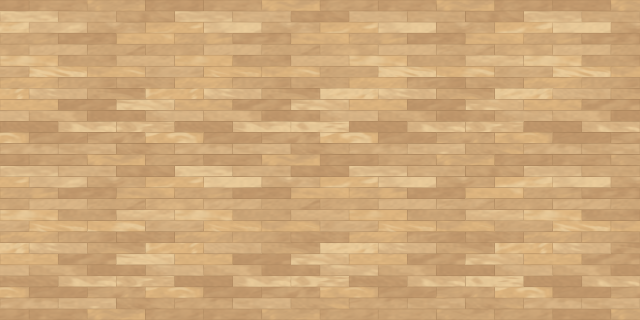
Write a WebGL 1 fragment shader that draws this texture.

```glsl
precision highp float;

uniform vec2 u_resolution;

// Layout: planks across and rows down the canvas
const vec2 PLANKS = vec2(11.0, 29.0);
// Planks and rows after which the tones recur
const vec2 REPEAT = vec2(3.0, 14.0);
const float ROW_SHIFT = 0.5;
const float TONE_DRIFT = 0.24;      // tone difference between repeats

// Joints, as fractions of the canvas height
const float JOINT_HALF_WIDTH = 0.0012;
const float ROW_JOINT_DEPTH = 0.62;
const float END_JOINT_DEPTH = 0.52;

// Grain
const float BLOTCH_AMOUNT = 0.42;
const float STREAK_AMOUNT = 0.26;
const float FIBER_AMOUNT = 0.045;
const float MAX_SLANT = 0.45;

const vec3 DARK_WOOD = vec3(0.745, 0.585, 0.415);
const vec3 TAN_WOOD = vec3(0.800, 0.650, 0.470);
const vec3 FAIR_WOOD = vec3(0.840, 0.700, 0.520);
const vec3 HONEY_WOOD = vec3(0.860, 0.700, 0.490);
const vec3 PALE_WOOD = vec3(0.905, 0.785, 0.595);
const vec3 JOINT_COLOR = vec3(0.610, 0.465, 0.310);

float hash(vec2 p) {
  vec3 q = fract(p.xyx * 0.1031);
  q += dot(q, q.yzx + 33.33);
  return fract((q.x + q.y) * q.z);
}

float noise(vec2 p) {
  vec2 cell = floor(p);
  vec2 f = fract(p);
  f = f * f * (3.0 - 2.0 * f);
  float low = mix(hash(cell), hash(cell + vec2(1.0, 0.0)), f.x);
  float high = mix(hash(cell + vec2(0.0, 1.0)), hash(cell + 1.0), f.x);
  return mix(low, high, f.y);
}

// Tone runs from dark (0) to pale (1); warmth picks the mid-light hue
vec3 woodColor(float tone, float warmth) {
  vec3 color = mix(DARK_WOOD, TAN_WOOD, smoothstep(0.0, 0.40, tone));
  vec3 light = mix(FAIR_WOOD, HONEY_WOOD, warmth);
  color = mix(color, light, smoothstep(0.42, 0.74, tone));
  return mix(color, PALE_WOOD, smoothstep(0.78, 1.02, tone));
}

float joint(float dist, float pixel) {
  return 1.0 - smoothstep(JOINT_HALF_WIDTH - 0.5 * pixel,
                          JOINT_HALF_WIDTH + 0.5 * pixel, dist);
}

void main() {
  vec2 uv = gl_FragCoord.xy / u_resolution;
  float aspect = u_resolution.x / u_resolution.y;
  float pixel = 1.0 / u_resolution.y;

  // Staggered planks, rows counted from the top
  vec2 grid = vec2(uv.x, 1.0 - uv.y) * PLANKS;
  grid.x += ROW_SHIFT * (1.0 - mod(floor(grid.y), 2.0));
  vec2 plank = floor(grid);
  vec2 local = fract(grid);
  vec2 tileId = mod(plank, REPEAT);

  // Shared tone of the repeat, drifting a little from plank to plank
  float tone = hash(tileId + 17.0);
  tone += TONE_DRIFT * (hash(plank + 91.0) - 0.5);
  float warmth = smoothstep(0.25, 0.75, hash(tileId + 53.0));

  // Grain runs along the plank, measured in plank heights
  vec2 plankSize = vec2(aspect, 1.0) / PLANKS;
  vec2 p = local * vec2(plankSize.x / plankSize.y, 1.0);
  p.y += p.x * MAX_SLANT * (hash(tileId + 29.0) - 0.5);
  p += 40.0 * vec2(hash(tileId + 7.0), hash(tileId + 71.0));

  float bend = noise(p * vec2(0.7, 1.0) + 5.0);
  float blotch = noise(p * vec2(0.9, 1.6) + bend) - 0.5;
  float streak = noise(p * vec2(0.8, 4.0) + vec2(0.0, 2.0 * bend)) - 0.5;
  float fiber = noise(p * vec2(3.0, 5.0) + 13.0) - 0.5;
  float figure = mix(0.5, 1.3, hash(tileId + 37.0));
  tone += figure * (BLOTCH_AMOUNT * blotch + STREAK_AMOUNT * streak);

  vec3 color = woodColor(clamp(tone, 0.0, 1.0), warmth);
  color *= 1.0 + FIBER_AMOUNT * fiber;

  // Thin joints, worn unevenly along their length
  vec2 edge = min(local, 1.0 - local) * plankSize;
  float wear = mix(0.45, 1.0, noise(grid * vec2(2.5, 1.0) + 23.0));
  float gap = max(ROW_JOINT_DEPTH * joint(edge.y, pixel),
                  END_JOINT_DEPTH * joint(edge.x, pixel));
  color = mix(color, JOINT_COLOR, gap * wear);

  gl_FragColor = vec4(color, 1.0);
}
```
